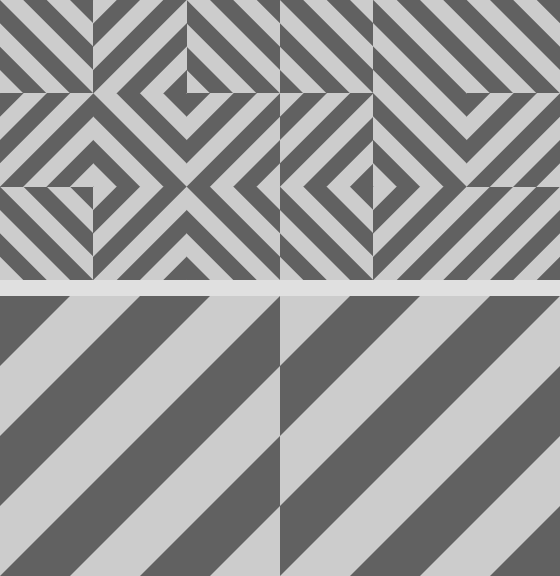
Top, the full canvas; bottom, a detail of the centre.
A Shadertoy shader for this pattern:

```glsl
// Draws a 6 by 3 grid of square tiles filled with diagonal stripes in two greys.
// Each tile leans one of two ways and starts on either grey, so that neighbours
// join into diamonds and chevrons; the edges come from a triangle wave.

// Bit 0: stripes fall to the right. Bit 1: light grey comes first.
// Rows run from the bottom up.
const int tileKinds[18] = int[18](
    1, 2, 3, 1, 2, 2,
    0, 1, 0, 2, 1, 0,
    1, 2, 1, 3, 1, 1);

// Signed distance to the nearest stripe edge in periods, positive on light
float stripeDistance(vec2 p, int kind) {
    float phase = (kind & 1) == 1 ? -p.x - p.y : p.x - p.y;
    float lightFirst = (kind & 2) == 2 ? 0.25 : 0.75;
    return 0.25 - abs(fract(2.0 * phase - lightFirst + 0.5) - 0.5);
}

void mainImage(out vec4 fragColor, in vec2 fragCoord) {
    // Three tiles fill the height
    vec2 grid = 3.0 * fragCoord / iResolution.y;
    ivec2 cell = ivec2(mod(floor(grid), vec2(6.0, 3.0)));
    int kind = tileKinds[cell.y * 6 + cell.x];

    // One pixel measured across the stripes, in periods
    float pixel = 6.0 * sqrt(2.0) / iResolution.y;
    float light = clamp(0.5 + stripeDistance(fract(grid), kind) / pixel, 0.0, 1.0);

    fragColor = vec4(vec3(mix(0.38, 0.80, light)), 1.0);
}
```
